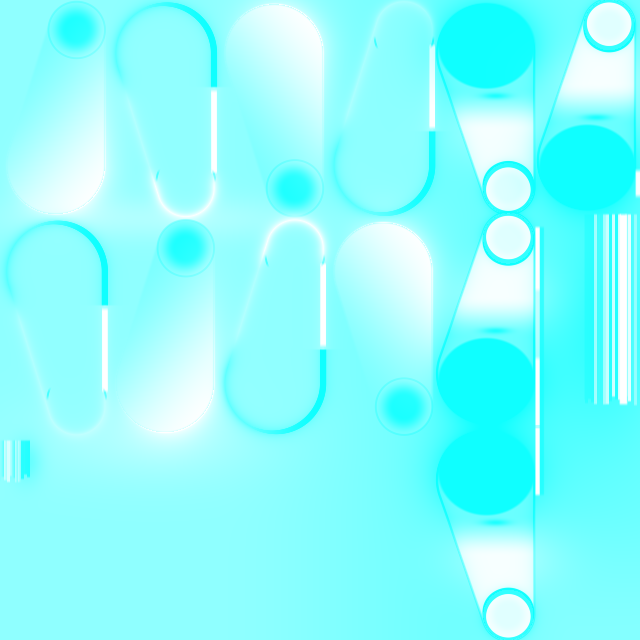
Reproduce this texture map procedurally as a three.js fragment shader.

```glsl
// Cyan texture atlas: eight tapered capsules, four capped cones and bar strips.
// Green and blue stay full, so every part only raises or lowers the red channel.
// One unit is a sixth of the canvas, with y running down from the top.
varying vec2 vUv;

const float SOFT = 0.012;

float hash(float n) { return fract(sin(n * 127.1) * 43758.55); }

float band(float x, float lo, float hi, float soft) {
  return smoothstep(lo - soft, lo + soft, x) * (1.0 - smoothstep(hi - soft, hi + soft, x));
}

float line(float d, float width) {
  return 1.0 - smoothstep(width, width + SOFT, abs(d));
}

float fill(float d, float soft) { return 1.0 - smoothstep(-soft, soft, d); }

float glow(vec2 p, vec2 centre, vec2 size) {
  vec2 v = (p - centre) / size;
  return exp(-dot(v, v));
}

// Signed distance to the hull of two circles
float taperedCapsule(vec2 p, vec2 a, vec2 b, float ra, float rb) {
  p -= a;
  b -= a;
  float h = dot(b, b);
  vec2 q = vec2(abs(p.x * b.y - p.y * b.x), dot(p, b)) / h;
  float slope = ra - rb;
  vec2 c = vec2(sqrt(h - slope * slope), slope);
  float k = c.x * q.y - c.y * q.x;
  if (k < 0.0) return length(p) - ra;
  if (k > c.x) return length(p - b) - rb;
  return dot(c, q) - ra;
}

float background(vec2 p) {
  float red = 0.56 - 0.12 * smoothstep(2.0, 4.4, p.x);
  red -= 0.13 * glow(p, vec2(5.4, 3.3), vec2(0.9, 1.3));
  red += 0.08 * smoothstep(4.6, 6.0, p.y) * smoothstep(4.2, 5.4, p.x);
  red += 0.13 * glow(p, vec2(1.4, 4.1), vec2(1.1, 0.4));
  red += 0.13 * glow(p, vec2(1.5, 2.05), vec2(1.6, 0.2));
  return red;
}

// Capsule lit from its broad end, with a dark disc at the narrow end
float shadedCapsule(float red, vec2 p, float d) {
  float light = smoothstep(0.6, 2.5, p.x + 0.8 * p.y);
  red = mix(red, 0.48 + 0.52 * light, fill(d, 0.018));
  red += 0.3 * light * light * exp(-9.0 * max(d, 0.0)) * step(0.0, d);
  float r = length(p - vec2(0.719, 0.281));
  red -= 0.38 * (1.0 - smoothstep(0.1, 0.27, r));
  return red - 0.13 * line(r - 0.265, 0.003);
}

// Capsule outline: dark around the broad end, white along the narrow end
float outlinedCapsule(float red, vec2 p, float d, float strength) {
  red = mix(red, 0.57, 0.8 * fill(d, 0.04));
  float right = smoothstep(0.1, 0.95, p.x);
  float seam = mix(0.2, 0.012, smoothstep(0.4, 0.8, p.x));
  float broad = smoothstep(1.23 - seam, 1.23 + seam, p.y);
  float dark = line(d, mix(0.004, 0.025, right)) * mix(0.3, 1.0, right);
  dark = max(dark, 0.45 * exp(-abs(d) * 22.0));
  red = mix(red, 0.06, dark * broad);

  float tip = 1.0 - smoothstep(0.28, 0.5, p.y);
  float straight = line(d, 0.021) * band(p.y, 0.42, 1.2, 0.03) * step(0.7, p.x);
  float halo = exp(-abs(d) * 24.0) * (1.0 - broad);
  float pale = halo * mix(0.3, strength, tip);
  red = mix(red, 1.0, max(straight, pale));

  // Small hooks where the tip joins the sides
  float hook = line(length(p - vec2(0.719, 0.34)) - 0.275, 0.003);
  return red - 0.35 * hook * band(p.y, 0.36, 0.44, 0.03);
}

// Cone with a solid oval base, pale body and ringed tip
float cappedCone(float red, vec2 p) {
  vec2 tip = vec2(0.688, 0.236);
  float hull = taperedCapsule(p, vec2(0.475, 1.5), tip, 0.455, 0.242);
  float oval = (length((p - vec2(0.484, 1.57)) / vec2(0.453, 0.4)) - 1.0) * 0.42;
  float r = length(p - tip);
  red += 0.22 * glow(p, vec2(0.65, 0.78), vec2(0.5, 0.3)) * step(0.0, hull);
  red -= 0.22 * exp(-7.0 * max(oval, 0.0));
  float body = mix(0.42, 0.97, 1.0 - smoothstep(0.78, 1.17, p.y));
  body -= 0.12 * exp(min(hull, 0.0) * 16.0);
  red = mix(red, body, fill(hull, SOFT));
  red -= 0.35 * glow(p, vec2(0.57, 1.1), vec2(0.13, 0.03));
  red -= 0.22 * line(hull, 0.005);
  red = mix(red, 0.06, fill(oval, 0.015));
  red = mix(red, 0.88 + 0.07 * smoothstep(0.1, 0.2, r), fill(r - 0.222, SOFT));
  float ringWidth = 0.006 + 0.018 * smoothstep(-0.1, 0.2, p.y - tip.y);
  red = mix(red, 0.12, line(r - 0.225, ringWidth) * 0.9);
  return red - 0.2 * exp(-abs(r - 0.235) * 30.0) * step(0.235, r);
}

// Vertical bars with uneven ends; tilt sends white to the right or left
float bars(float red, vec2 p, vec2 lo, vec2 hi, float count, float tilt) {
  float x = (p.x - lo.x) / (hi.x - lo.x);
  float id = floor(x * count);
  float bottom = hi.y - 0.12 * hash(id + 3.0);
  float mask = band(x, 0.0, 1.0, 0.01) * band(p.y, lo.y, bottom, 0.015);
  float tone = smoothstep(0.3, 0.7, hash(id + 9.0) + tilt * (x - 0.5));
  return mix(red, mix(0.12, 0.98, tone), mask * mix(0.55, 0.95, x));
}

void main() {
  vec2 p = vec2(vUv.x, 1.0 - vUv.y) * 6.0;
  float red = background(p);

  // Four columns by two rows, alternating style and direction
  for (int i = 0; i < 8; i++) {
    float column = mod(float(i), 4.0);
    float row = floor(float(i) / 4.0);
    vec2 local = p - vec2(column, row * 2.0) * vec2(1.023, 1.023);
    float flip = mod(floor((column + 1.0) * 0.5) + row, 2.0);
    local.y = mix(local.y, 2.047 - local.y, flip);
    float d = taperedCapsule(local, vec2(0.523, 1.547), vec2(0.719, 0.281), 0.46, 0.265);
    float strength = band(column, 0.5, 2.5, 0.1) * 0.6 + 0.35;
    if (mod(column + row, 2.0) < 0.5) red = shadedCapsule(red, local, d);
    else red = outlinedCapsule(red, local, d, strength);
  }

  // Three cones down one column and one beside the first
  for (int i = 0; i < 4; i++) {
    float n = float(i);
    float beside = step(2.5, n);
    vec2 local = p - vec2(4.078 + 0.945 * beside, 2.0 * n * (1.0 - beside));
    if (mod(n, 2.0) < 0.5) local.y = 2.0 - local.y;
    red = cappedCone(red, local);
  }

  // Bar strips, the split white rule and the chip at the right edge
  red -= 0.15 * glow(p, vec2(5.72, 2.9), vec2(0.4, 0.9));
  red = bars(red, p, vec2(5.48, 2.01), vec2(5.97, 3.8), 17.0, 0.3);
  red = mix(red, 1.0, band(p.x, 5.81, 5.88, 0.01) * band(p.y, 2.01, 3.79, 0.02));
  red -= 0.2 * glow(p, vec2(0.25, 4.32), vec2(0.14, 0.2));
  red = bars(red, p, vec2(-0.02, 4.13), vec2(0.28, 4.53), 11.0, -1.0);
  float rule = band(p.y, 2.13, 4.64, 0.02);
  float gaps = 1.0 - 0.45 * band(p.y, 2.72, 3.36, 0.03) - 0.4 * line(p.y - 4.0, 0.01);
  red = mix(red, 0.1, 0.7 * rule * band(p.x, 5.06, 5.1, 0.008));
  red = mix(red, 1.0, rule * gaps * band(p.x, 5.02, 5.06, 0.008));
  red = mix(red, 0.97, band(p.x, 5.96, 6.1, 0.01) * band(p.y, 1.6, 1.84, 0.03));

  gl_FragColor = vec4(clamp(red, 0.06, 1.0), 1.0, 1.0, 1.0);
}
```
